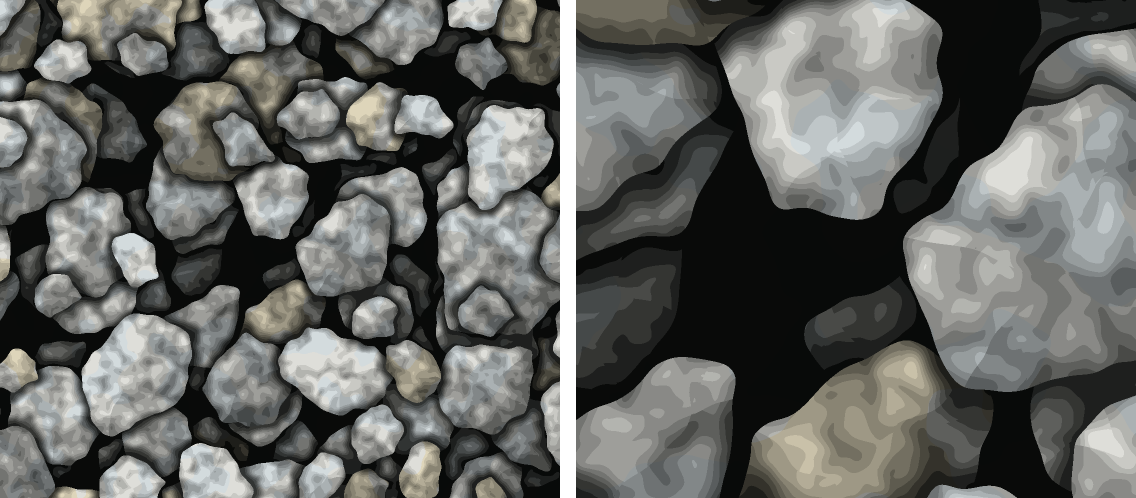
Left, the full canvas; right, a detail of the centre.
Give the GLSL for this texture, as a Shadertoy shader.

```glsl
// Crushed grey gravel: overlapping angular stones with mottled flat tones and black gaps.

const float TAU = 6.2831853;
const int SIDES = 7;
const vec2 LIGHT_DIR = vec2(-0.5, 0.866);
const vec3 GAP_COLOR = vec3(0.035, 0.04, 0.035);
const vec3 PALE_COLOR = vec3(0.87, 0.87, 0.85);
const vec3 WARM_TINT = vec3(1.0, 0.96, 0.86);
const vec3 COOL_TINT = vec3(0.95, 0.985, 1.02);

struct Surface {
    float tone;    // brightness of the topmost stone
    float shade;   // shadow cast on it by its neighbours
    float seed;    // random value of that stone
};

float hash(vec2 p, float seed) {
    vec3 q = fract(p.xyx * vec3(0.1031, 0.1030, 0.0973) + seed * 0.137);
    q += dot(q, q.yzx + 33.33);
    return fract((q.x + q.y) * q.z);
}

vec2 direction(float angle) {
    return vec2(cos(angle), sin(angle));
}

float cornerSlope(vec2 corner, vec2 offset) {
    return dot(direction(TAU * hash(corner, 5.3)), offset);
}

float gradientNoise(vec2 p) {
    vec2 i = floor(p), f = p - i;
    vec2 u = f * f * f * (f * (f * 6.0 - 15.0) + 10.0);
    vec2 e = vec2(1.0, 0.0);
    float low = mix(cornerSlope(i, f), cornerSlope(i + e, f - e), u.x);
    float high = mix(cornerSlope(i + e.yx, f - e.yx), cornerSlope(i + 1.0, f - 1.0), u.x);
    return mix(low, high, u.y);
}

vec2 warp(vec2 p, float frequency, float amount) {
    vec2 q = p * frequency;
    return p + amount * vec2(gradientNoise(q), gradientNoise(q + 19.7));
}

float smoothMax(float a, float b, float k) {
    float h = max(k - abs(a - b), 0.0) / k;
    return max(a, b) + 0.25 * h * h * k;
}

// Rounded polygon inscribed in an ellipse: x = distance, y = light on the nearest facet.
vec2 stone(vec2 p, vec2 id, float radius, float seed) {
    float spin = TAU * hash(id, seed + 1.0);
    float aspect = mix(0.55, 1.0, hash(id, seed + 2.0));
    float dist = -1e3, nearest = -1e3, light = 0.0;
    for (int i = 0; i < SIDES; i++) {
        float k = float(i);
        float angle = TAU * (k + 0.7 * hash(id, seed + 10.0 + k)) / float(SIDES);
        float reach = radius * length(vec2(cos(angle), aspect * sin(angle)));
        reach *= mix(0.74, 1.0, hash(id, seed + 20.0 + k));
        vec2 normal = direction(angle + spin);
        float plane = dot(p, normal) - reach;
        if (plane > nearest) {
            nearest = plane;
            light = 0.1 * dot(normal, LIGHT_DIR) + 0.16 * (hash(id, seed + 30.0 + k) - 0.5);
        }
        dist = smoothMax(dist, plane, 0.12 * radius);
    }
    return vec2(dist, light);
}

// Scatters one layer of stones over the surface, shadowing what lies below.
void addLayer(inout Surface s, vec2 p, float cell, float density, float brightness, float seed) {
    vec2 home = floor(p / cell);
    for (int y = -1; y <= 1; y++)
    for (int x = -1; x <= 1; x++) {
        vec2 id = home + vec2(x, y);
        if (hash(id, seed) > density) continue;
        vec2 jitter = vec2(hash(id, seed + 3.0), hash(id, seed + 4.0));
        vec2 center = (id + mix(vec2(0.25), vec2(0.75), jitter)) * cell;
        float radius = cell * mix(0.42, 0.63, hash(id, seed + 5.0));
        vec2 shape = stone(p - center, id, radius, seed);
        if (shape.x < 0.0) {
            float bevel = smoothstep(-0.65, -0.2, shape.x / radius);
            float rim = mix(0.78, 1.0, smoothstep(0.0, 0.016, -shape.x));
            float base = mix(0.52, 0.92, hash(id, seed + 6.0));
            s.tone = (base + shape.y * bevel) * rim * brightness;
            s.shade = 1.0;
            s.seed = hash(id, seed + 7.0);
        } else {
            s.shade *= mix(0.25, 1.0, smoothstep(0.0, 0.028, shape.x));
        }
    }
}

// Mottles the topmost stone, then cuts its tones into flat steps.
vec3 gravel(vec2 p) {
    vec2 q = warp(p, 26.0, 0.013);
    Surface s = Surface(0.06, 1.0, 0.0);
    addLayer(s, q, 0.17, 1.0, 0.5, 0.0);
    addLayer(s, q + 3.1, 0.21, 0.95, 0.9, 41.3);
    addLayer(s, q + 7.4, 0.25, 0.75, 1.0, 83.7);
    addLayer(s, q + 5.2, 0.12, 0.28, 1.0, 127.9);

    vec2 grain = warp(p + 9.0 * s.seed, 40.0, 0.012);
    float mottle = gradientNoise(grain * 23.0) + 0.65 * gradientNoise(grain * 49.0);
    float tone = s.tone * s.shade * (1.0 + 0.58 * mottle);
    float level = clamp(floor(tone * 11.0) / 10.0, 0.0, 1.0);

    float patches = gradientNoise(grain * 14.0 + 31.0);
    vec3 tint = vec3(1.0);
    if (s.seed > 0.84) tint = patches > -0.15 ? WARM_TINT : tint;
    else if (patches > 0.06) tint = COOL_TINT;
    return mix(GAP_COLOR, PALE_COLOR, level) * tint;
}

void mainImage(out vec4 fragColor, in vec2 fragCoord) {
    // Four samples per pixel smooth every edge.
    vec3 color = vec3(0.0);
    for (int j = 0; j < 2; j++)
    for (int i = 0; i < 2; i++) {
        vec2 offset = 0.5 * vec2(i, j) - 0.25;
        color += gravel((fragCoord + offset) / iResolution.y);
    }
    fragColor = vec4(0.25 * color, 1.0);
}
```
